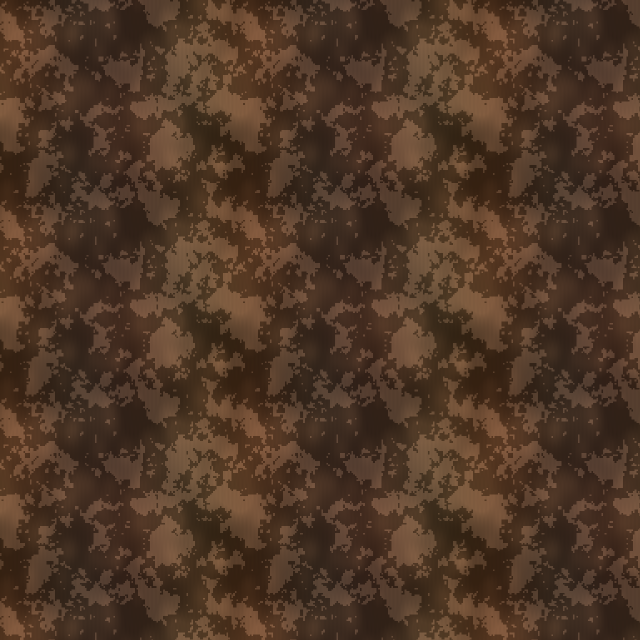
A three.js fragment shader for this texture:

```glsl
// Tiling brown camouflage: ragged, blocky light patches over soft dark clouds.
varying vec2 vUv;

const float TAU = 6.2831853;

vec2 hash2(vec2 p) {
  vec3 q = fract(vec3(p.xyx) * vec3(0.1031, 0.1030, 0.0973));
  q += dot(q, q.yzx + 33.33);
  return fract((q.xx + q.yz) * q.zy);
}

// Smooth cellular noise that wraps once per tile; about 0 to 1, mean 0.5
float softCells(vec2 tile, vec2 count, float seed) {
  vec2 p = tile * count;
  vec2 cell = floor(p);
  float sum = 0.0;
  for (int j = -1; j <= 1; j++) {
    for (int i = -1; i <= 1; i++) {
      vec2 neighbour = cell + vec2(float(i), float(j));
      vec2 d = neighbour + hash2(mod(neighbour, count) + seed) - p;
      sum += exp(-6.0 * dot(d, d));
    }
  }
  return sum;
}

// Broad light and dark drift, one swing per tile
float drift(vec2 t) {
  return 0.5 * cos(TAU * (t.y - 0.32))
       + 0.3 * cos(TAU * (t.x - 0.9))
       + 0.35 * cos(TAU * (t.x + t.y - 0.25));
}

// 1 inside a light patch, constant over each small block
float patchMask(vec2 tile) {
  vec2 blocks = vec2(145.0, 119.0);
  vec2 block = floor(tile * blocks);
  vec2 t = (block + 0.5) / blocks;
  vec2 warped = t + 0.015 * sin(TAU * vec2(3.0 * t.y + t.x, 4.0 * t.x - t.y));
  float field = 0.36 * softCells(warped, vec2(6.0, 5.0), 23.0)
              + 0.28 * softCells(warped, vec2(14.0, 11.0), 37.0)
              + 0.21 * softCells(t, vec2(32.0, 24.0), 71.0)
              + 0.15 * softCells(t, vec2(72.0, 44.0), 93.0);
  // Upright column, drift and ragged block edges
  field += 0.03 * cos(TAU * (t.x - 0.74)) + 0.075 * drift(t);
  field += 0.1 * (hash2(mod(block, blocks) + 5.0).x - 0.5);
  return step(0.565, field);
}

void main() {
  // 2.65 repeats across, 3.23 down, counted from the top left
  vec2 repeats = vec2(2.65, 3.23);
  vec2 tile = vec2(vUv.x, 1.0 - vUv.y) * repeats;
  vec2 pixel = fwidth(vUv) * repeats;

  // Average four samples to smooth the block edges
  float light = 0.0;
  for (int j = 0; j < 2; j++) {
    for (int i = 0; i < 2; i++) {
      vec2 offset = vec2(float(i), float(j)) * 0.5 - 0.25;
      light += 0.25 * patchMask(tile + offset * pixel);
    }
  }

  // Soft clouds shade the ground and the patches
  float cloud = 0.6 * softCells(tile, vec2(4.0, 3.0), 19.0)
              + 0.4 * softCells(tile, vec2(11.0, 6.0), 53.0);
  float shade = clamp(0.47 + 1.0 * (cloud - 0.52) + 0.42 * drift(tile), 0.0, 1.0);
  vec3 ground = mix(vec3(0.195, 0.130, 0.083), vec3(0.325, 0.225, 0.150), shade);
  vec3 patchColor = mix(vec3(0.335, 0.243, 0.178), vec3(0.495, 0.358, 0.260), shade);
  vec3 color = mix(ground, patchColor, light);

  // Tint runs from rust to olive, with a cool plum column
  float rust = 0.5 * cos(TAU * (tile.x - 0.03)) + 0.5 * cos(TAU * 2.0 * (tile.x - 0.05))
             + 0.4 * sin(TAU * (tile.y - tile.x + 0.1));
  float plum = cos(TAU * (tile.x - 0.43));
  color += vec3(0.015, -0.005, -0.007) * rust + vec3(0.0, -0.004, 0.009) * plum;

  // Faint upright threads
  color *= 1.0 + 0.018 * sin(TAU * 60.0 * tile.x) * sin(TAU * 3.0 * tile.y + 9.0 * cloud);
  gl_FragColor = vec4(color, 1.0);
}
```
